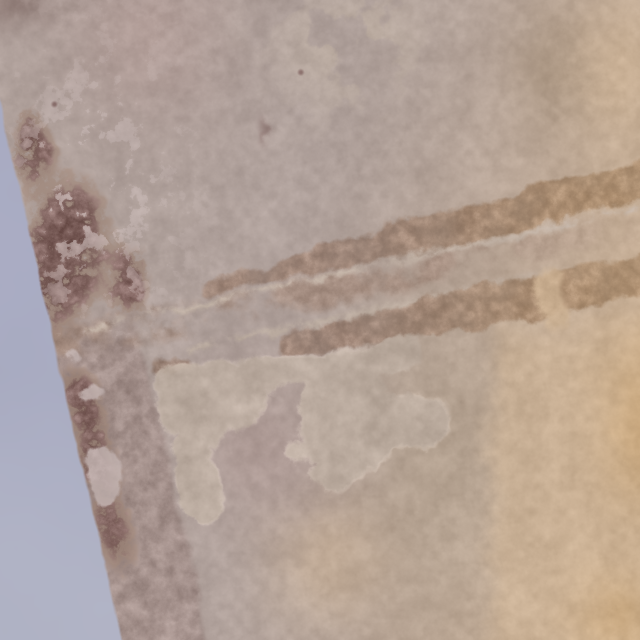
Reproduce this texture procedurally as a WebGL 1 fragment shader.

```glsl
precision highp float;
uniform vec2 u_resolution;

const vec3 PLASTER = vec3(0.685, 0.627, 0.605);
const vec3 WARM = vec3(0.80, 0.695, 0.575);
const vec3 GOLD = vec3(0.79, 0.65, 0.47);
const vec3 PALE = vec3(0.74, 0.68, 0.63);
const vec3 CHALK = vec3(0.76, 0.70, 0.69);
const vec3 MAUVE = vec3(0.625, 0.545, 0.525);
const vec3 BROWN = vec3(0.60, 0.50, 0.445);
const vec3 RUST = vec3(0.45, 0.33, 0.32);
const vec3 SKY_LOW = vec3(0.69, 0.70, 0.77);
const vec3 SKY_HIGH = vec3(0.66, 0.67, 0.76);
const float EDGE_FOOT = 0.19;
const float EDGE_LEAN = 0.227;
const float WOBBLE = 0.03;
const float GRAIN = 0.075;

float hash(vec2 p) {
  vec3 q = fract(vec3(p.xyx) * 0.1031);
  q += dot(q, q.yzx + 33.33);
  return fract((q.x + q.y) * q.z);
}

float noise(vec2 p) {
  vec2 i = floor(p), f = fract(p);
  f = f * f * (3.0 - 2.0 * f);
  return mix(mix(hash(i), hash(i + vec2(1, 0)), f.x),
             mix(hash(i + vec2(0, 1)), hash(i + vec2(1, 1)), f.x), f.y);
}

// Fractal noise centred on zero
float fbm(vec2 p) {
  float sum = -0.48, amp = 0.5;
  for (int i = 0; i < 5; i++) {
    sum += amp * noise(p);
    p = mat2(1.6, 1.2, -1.2, 1.6) * p + 7.3;
    amp *= 0.5;
  }
  return sum;
}

float fill(float d, float soft) { return 1.0 - smoothstep(-soft, soft, d); }

float glow(vec2 p, float x, float y, float rx, float ry) {
  vec2 q = (p - vec2(x, y)) / vec2(rx, ry);
  return exp(-dot(q, q));
}

float capsule(vec2 p, vec4 ends, float r) {
  vec2 ab = ends.zw - ends.xy, ap = p - ends.xy;
  return length(ap - ab * clamp(dot(ap, ab) / dot(ab, ab), 0.0, 1.0)) - r;
}

// Slanted band running right from its rounded start
float band(vec2 p, float x, float y, float slope, float halfWidth) {
  return length(vec2(max(x - p.x, 0.0), p.y - y - slope * (p.x - x))) - halfWidth;
}

// Flaked pale plaster in two joined lobes
float flake(vec2 p) {
  float d = capsule(p, vec4(0.295, 0.365, 0.36, 0.375), 0.05);
  d = min(d, capsule(p, vec4(0.31, 0.325, 0.37, 0.375), 0.034));
  d = min(d, capsule(p, vec4(0.30, 0.30, 0.315, 0.215), 0.03));
  d = min(d, capsule(p, vec4(0.27, 0.405, 0.58, 0.43), 0.025));
  d = min(d, capsule(p, vec4(0.54, 0.39, 0.535, 0.32), 0.064));
  d = min(d, capsule(p, vec4(0.57, 0.425, 0.635, 0.445), 0.028));
  d = min(d, capsule(p, vec4(0.59, 0.345, 0.665, 0.345), 0.038));
  d = min(d, capsule(p, vec4(0.515, 0.265, 0.62, 0.335), 0.03));
  return min(d, capsule(p, vec4(0.46, 0.295, 0.49, 0.30), 0.014));
}

void main() {
  vec2 uv = gl_FragCoord.xy / u_resolution;
  float broad = fbm(uv * 5.0 + 3.0), mid = fbm(uv * 22.0), fine = fbm(uv * 75.0 + 9.0);
  vec2 warp = vec2(fbm(uv * 24.0 + 21.0), fbm(uv * 24.0 + 47.0));
  vec2 p = uv + WOBBLE * warp + 0.012 * vec2(fine, fbm(uv * 70.0 + 31.0));
  float inward = uv.x - EDGE_FOOT + EDGE_LEAN * uv.y;

  // Wall tone, warmer to the right
  vec3 col = mix(PLASTER, WARM, 0.8 * smoothstep(0.4, 1.1, uv.x + 0.25 * (0.5 - uv.y)));
  col = mix(col, vec3(0.69, 0.62, 0.55), 0.7 * glow(p, 0.69, 0.27, 0.13, 0.26));
  col = mix(col, WARM, 0.5 * glow(p, 0.51, 0.13, 0.09, 0.10));
  col = mix(col, vec3(0.68, 0.57, 0.55), 0.4 * glow(p, 0.23, 0.95, 0.13, 0.14));
  col = mix(col, vec3(0.63, 0.55, 0.47), 0.6 * glow(p, 0.87, 0.89, 0.06, 0.09));
  col = mix(col, WARM, 0.6 * glow(p, 0.97, 0.89, 0.07, 0.12));
  col = mix(col, PALE, 0.8 * glow(p, 0.55, 0.93, 0.11, 0.10) * smoothstep(-0.06, 0.06, mid));
  col = mix(col, MAUVE - 0.08, 0.8 * glow(p, 0.02, 1.0, 0.07, 0.045));
  col = mix(col, MAUVE + 0.035, 0.8 * glow(p, 0.41, 0.30, 0.11, 0.12));

  // Golden lower right
  float golden = smoothstep(0.74, 0.80, p.x) * smoothstep(0.54, 0.44, p.y);
  col = mix(col, WARM + 0.01, 0.6 * golden);
  col = mix(col, GOLD, 0.7 * glow(p, 1.01, 0.34, 0.07, 0.13) + 0.6 * glow(p, 0.97, 0.03, 0.07, 0.07));

  // Worn column beside the wall edge
  float column = fill(inward - 0.135 + WOBBLE * warp.x, 0.008) * smoothstep(0.54, 0.44, p.y);
  col = mix(col, MAUVE + 0.15 * fine, 0.8 * column);

  // Slanted brown bands and broken pale ridges
  vec3 stain = mix(BROWN, vec3(0.65, 0.53, 0.41), smoothstep(0.5, 1.0, uv.x)) + 0.22 * fine;
  float wear = clamp(0.85 + 0.6 * mid + 0.5 * fine, 0.0, 1.0);
  float swell = smoothstep(0.33, 0.75, p.x);
  col = mix(col, stain, wear * fill(band(p, 0.33, 0.552, 0.245, 0.012 + 0.018 * swell), 0.005));
  col = mix(col, BROWN + 0.025 + 0.15 * fine, 0.75 * smoothstep(-0.2, 0.15, mid) * fill(band(p, 0.10, 0.466, 0.2, 0.024), 0.012) * smoothstep(1.1, 0.6, p.x));
  col = mix(col, stain, wear * fill(band(p, 0.45, 0.463, 0.19, 0.014 + 0.018 * swell), 0.005));
  col = mix(col, stain, 0.8 * fill(capsule(p, vec4(0.25, 0.427, 0.285, 0.43), 0.011), 0.005));
  float broken = smoothstep(-0.2, 0.12, warp.y + 0.4 * fine);
  col = mix(col, PALE + 0.02, broken * fill(band(p, 0.14, 0.488, 0.218, 0.004), 0.006));
  col = mix(col, PALE, broken * fill(band(p, 0.30, 0.455, 0.22, 0.004), 0.007) * smoothstep(0.88, 0.78, p.x));
  col = mix(col, WARM, 0.8 * fill(capsule(p, vec4(0.855, 0.555, 0.87, 0.51), 0.022), 0.008));

  // Flaked patch with a faint, uneven rim
  float d = flake(p);
  col = mix(col, PALE + 0.08 * mid, 0.85 * fill(d, 0.004));
  col += 0.045 * broken * exp(-pow(d / 0.0035, 2.0));

  // Crumbling rust and edge staining
  float rust = glow(p, 0.12, 0.62, 0.05, 0.09) + glow(p, 0.05, 0.77, 0.028, 0.055)
    + glow(p, 0.205, 0.56, 0.03, 0.06) + 0.75 * glow(p, 0.07, 0.56, 0.05, 0.13)
    + 0.85 * exp(-pow((inward - 0.025) / 0.035, 2.0)) * smoothstep(0.05, 0.18, uv.y) * smoothstep(0.45, 0.38, uv.y);
  float crumble = rust * (0.9 + 1.2 * mid + 1.5 * fine);
  col = mix(col, BROWN, 0.65 * smoothstep(0.25, 0.5, crumble));
  col = mix(col, RUST + 0.4 * fine, 0.8 * smoothstep(0.5, 0.8, crumble));

  // Chalky chips, flecks and pits
  float chip = min(capsule(p, vec4(0.16, 0.275, 0.165, 0.24), 0.024), capsule(p, vec4(0.135, 0.38, 0.15, 0.385), 0.009));
  chip = min(chip, capsule(p, vec4(0.112, 0.445, 0.118, 0.438), 0.007));
  col = mix(col, CHALK, 0.85 * fill(chip, 0.004));
  col = mix(col, CHALK, 0.75 * smoothstep(0.1, 0.18, warp.x + 0.6 * fine) * glow(uv, 0.14, 0.70, 0.13, 0.2));
  float pits = min(length(uv - vec2(0.085, 0.837)), length(uv - vec2(0.47, 0.887)));
  col = mix(col, RUST, 0.7 * fill(pits - 0.004, 0.003) + 0.4 * glow(p, 0.41, 0.795, 0.008, 0.02));

  // Surface grain, then sky beyond the edge
  col += GRAIN * (0.4 * broad + 0.9 * mid + 1.2 * fine);
  vec3 sky = mix(SKY_LOW, SKY_HIGH, smoothstep(0.0, 0.6, uv.y)) + 0.02 * broad;
  col = mix(col, sky, fill(inward + 0.3 * WOBBLE * warp.x, 0.003));
  gl_FragColor = vec4(col, 1.0);
}
```
